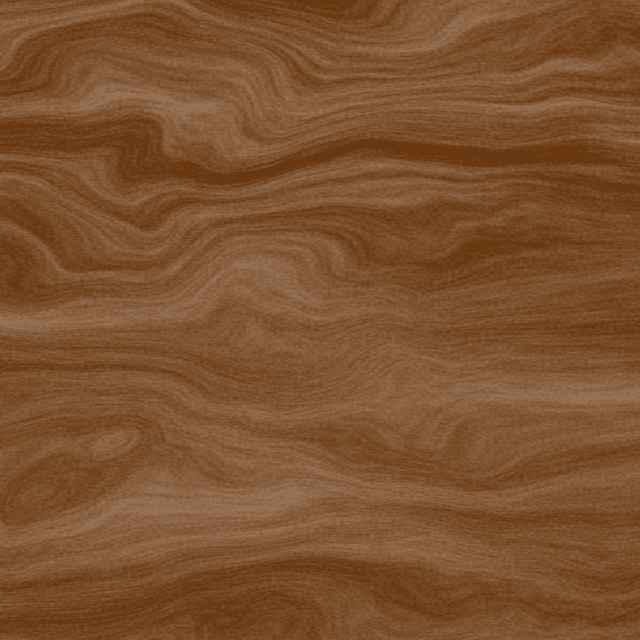
Write a WebGL 2 fragment shader that draws this texture.

```glsl
#version 300 es
precision highp float;

uniform vec2 u_resolution;
out vec4 fragColor;

// Palette
const vec3 DARK_WOOD = vec3(0.425, 0.237, 0.085);
const vec3 LIGHT_WOOD = vec3(0.560, 0.408, 0.290);
const float BASE_TONE = 0.49;

// Flow: how far the grain is pushed aside, and at which scale
const vec2 BEND_SCALE = vec2(2.4, 4.6);
const float BEND_AMOUNT = 0.17;
const vec2 RIPPLE_SCALE = vec2(7.0, 9.0);
const float RIPPLE_AMOUNT = 0.045;
const float SIDE_SHIFT = 0.20;
const float CALM_RIGHT = 0.45;

// Grain: cells per canvas along and across the board
const vec2 BROAD_BANDS = vec2(1.3, 8.5);
const vec2 MEDIUM_BANDS = vec2(1.7, 22.0);
const vec2 THIN_BANDS = vec2(1.6, 58.0);
const vec2 HAIR_LINES = vec2(4.0, 115.0);
const vec2 FIBRE = vec2(26.0, 200.0);
const vec2 PORES = vec2(150.0, 270.0);

const float BROAD_CONTRAST = 0.85;
const float MEDIUM_CONTRAST = 0.78;
const float THIN_CONTRAST = 0.62;
const float HAIR_CONTRAST = 0.32;
const float VEIN_CONTRAST = 0.30;
const float FIBRE_CONTRAST = 0.40;
const float PORE_CONTRAST = 0.40;

// Unit gradient for a lattice point
vec2 latticeGradient(ivec2 cell) {
    uvec2 c = uvec2(cell + 4096);
    uint h = c.x * 1597334677u ^ c.y * 3812015801u;
    h = (h ^ (h >> 15)) * 2246822519u;
    h ^= h >> 13;
    float angle = float(h & 65535u) * 6.2831853 / 65536.0;
    return vec2(cos(angle), sin(angle));
}

float gradientNoise(vec2 p) {
    vec2 base = floor(p);
    vec2 f = p - base;
    ivec2 cell = ivec2(base);
    vec2 blend = f * f * f * (f * (f * 6.0 - 15.0) + 10.0);
    float a = dot(latticeGradient(cell), f);
    float b = dot(latticeGradient(cell + ivec2(1, 0)), f - vec2(1.0, 0.0));
    float c = dot(latticeGradient(cell + ivec2(0, 1)), f - vec2(0.0, 1.0));
    float d = dot(latticeGradient(cell + ivec2(1, 1)), f - vec2(1.0, 1.0));
    return mix(mix(a, b, blend.x), mix(c, d, blend.x), blend.y);
}

// Bends straight grain into waves, tongues and eyes, calmer to the right
vec2 bendGrain(vec2 p) {
    float strength = mix(1.0, CALM_RIGHT, smoothstep(0.2, 1.0, p.x));
    float side = gradientNoise(p * vec2(2.5, 5.0) + 31.7);
    vec2 q = p + vec2(side * SIDE_SHIFT, 0.0);
    float bend = gradientNoise(q * BEND_SCALE + 5.3) * BEND_AMOUNT;
    float ripple = gradientNoise(q * RIPPLE_SCALE + 17.9) * RIPPLE_AMOUNT;
    return q + vec2(0.0, bend + ripple) * strength;
}

// Fades detail that is finer than the pixel grid
float detailFade(float cellsPerCanvas) {
    return smoothstep(0.8, 1.6, u_resolution.y / cellsPerCanvas);
}

void main() {
    vec2 p = gl_FragCoord.xy / u_resolution;
    vec2 grain = bendGrain(p);
    float crowded = mix(0.4, 1.0, smoothstep(0.4, 0.8, p.y));

    // Growth bands
    float tone = BASE_TONE;
    tone += gradientNoise(grain * BROAD_BANDS + 2.1) * BROAD_CONTRAST;
    tone += gradientNoise(grain * MEDIUM_BANDS + 43.6) * MEDIUM_CONTRAST;
    tone += gradientNoise(grain * THIN_BANDS + 71.2) * THIN_CONTRAST * crowded;
    tone += gradientNoise(grain * HAIR_LINES + 23.8) * HAIR_CONTRAST * crowded;

    // Narrow pale veins along the zero lines of a stretched noise
    float veinField = gradientNoise(grain * vec2(1.6, 15.0) + 88.4);
    float vein = 1.0 - smoothstep(0.0, 0.12, abs(veinField));
    tone += (vein - 0.3) * VEIN_CONTRAST * crowded;

    // Fine fibres and pores; the pores ignore the flow and stay upright
    float fibre = gradientNoise(grain * FIBRE + 12.5);
    float pores = gradientNoise(p * PORES + 57.3);
    tone += fibre * FIBRE_CONTRAST * detailFade(FIBRE.y);
    tone += pores * PORE_CONTRAST * detailFade(PORES.y);

    fragColor = vec4(mix(DARK_WOOD, LIGHT_WOOD, clamp(tone, -0.1, 1.2)), 1.0);
}
```
